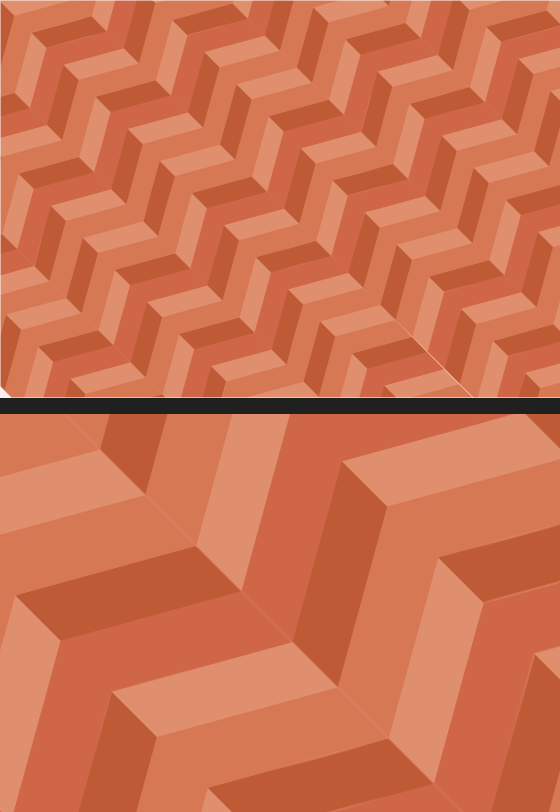
Top, the full canvas; bottom, a detail of the centre.
A Shadertoy shader for this pattern:

```glsl
const vec3 LIGHT = vec3(0.88, 0.56, 0.43);
const vec3 MID   = vec3(0.84, 0.47, 0.33);
const vec3 RED   = vec3(0.81, 0.40, 0.28);
const vec3 DARK  = vec3(0.745, 0.355, 0.21);
const vec3 PAPER = vec3(0.98, 0.94, 0.92);

const float COLUMN_PERIOD = 0.386;   // across the diagonal
const float FOLD_PERIOD   = 0.1612;  // along the diagonal
const float ARM_SLOPE     = 0.57;
const float OUTER_SHARE   = 0.47;
const float HAIRLINE      = 0.0009;
const int   SAMPLES       = 4;

vec2 gradientAt(vec2 cell) {
    float angle = 6.2832 * fract(sin(dot(cell, vec2(127.1, 311.7))) * 4375.5);
    return vec2(cos(angle), sin(angle));
}

float gradientNoise(vec2 p) {
    vec2 cell = floor(p), f = p - cell;
    vec2 s = f * f * f * (f * (f * 6.0 - 15.0) + 10.0);
    vec2 e = vec2(1.0, 0.0);
    float a = dot(gradientAt(cell), f);
    float b = dot(gradientAt(cell + e.xy), f - e.xy);
    float c = dot(gradientAt(cell + e.yx), f - e.yx);
    float d = dot(gradientAt(cell + e.xx), f - e.xx);
    return mix(mix(a, b, s.x), mix(c, d, s.x), s.y);
}

// Folds run light, dark, light, dark, light, then repeat.
bool isDarkTopped(float fold) {
    float place = mod(fold, 5.0);
    return abs(place - 1.0) < 0.5 || abs(place - 3.0) < 0.5;
}

vec3 foldColor(float fold, float phase, bool topArm) {
    bool darkTop = isDarkTopped(fold);
    if (phase > OUTER_SHARE) return darkTop ? RED : MID;
    return topArm != darkTop ? LIGHT : DARK;
}

// p has its origin at the upper left, with y pointing down.
vec3 chevrons(vec2 p) {
    float column = (p.x - p.y + 0.0035) / COLUMN_PERIOD;
    float across = (column - floor(column + 0.5)) * COLUMN_PERIOD;
    float along = (p.x + p.y - ARM_SLOPE * abs(across)) / FOLD_PERIOD;
    float fold = floor(along), phase = along - fold;
    vec3 color = foldColor(fold, phase, across > 0.0);

    // Broken glints on fold edges
    float edge = min(min(phase, 1.0 - phase), abs(phase - OUTER_SHARE));
    float edgeDistance = edge * FOLD_PERIOD / length(vec2(1.0 - ARM_SLOPE, 1.0 + ARM_SLOPE));
    float glint = smoothstep(0.15, 0.4, gradientNoise(p * 6.0));
    color = mix(color, LIGHT, 0.5 * glint * step(edgeDistance, HAIRLINE));

    // Seams between columns, one of them opening toward the bottom
    float seamDistance = (0.5 * COLUMN_PERIOD - abs(across)) * 0.7071;
    float opening = floor(column) == 0.0 ? smoothstep(0.74, 0.92, p.y) : 0.0;
    float seam = step(seamDistance, HAIRLINE);
    return mix(color, mix(LIGHT, PAPER, opening), seam * mix(0.25, 0.8, opening));
}

// Pale rim on three sides and a clipped lower-left corner
float paperMask(vec2 p) {
    float rim = min(p.x, min(p.y, 1.0 - p.y));
    float corner = p.x + 1.0 - p.y;
    return max(0.75 * step(rim, 2.0 * HAIRLINE), step(corner, 0.03));
}

void mainImage(out vec4 fragColor, in vec2 fragCoord) {
    vec3 total = vec3(0.0);
    for (int i = 0; i < SAMPLES * SAMPLES; i++) {
        vec2 offset = (vec2(i % SAMPLES, i / SAMPLES) + 0.5) / float(SAMPLES) - 0.5;
        vec2 p = (fragCoord + offset) / iResolution.y;
        p.y = 1.0 - p.y;
        total += mix(chevrons(p), PAPER, paperMask(p));
    }
    fragColor = vec4(total / float(SAMPLES * SAMPLES), 1.0);
}
```
